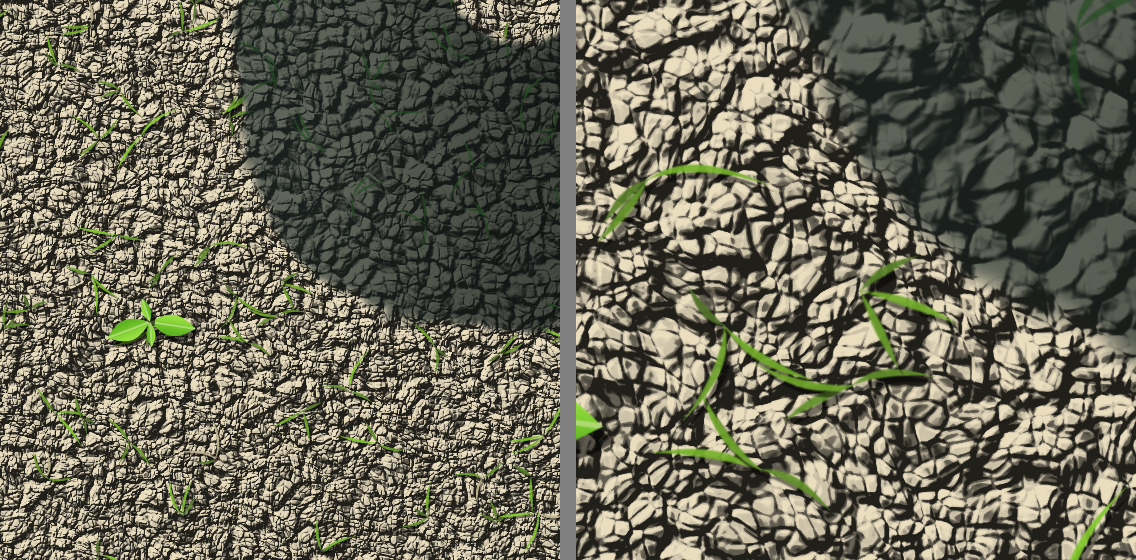
Left: the whole. Right: its middle third, enlarged.
A three.js fragment shader for this texture:

```glsl
// Crumbly dry soil in raking sunlight, a soft round shade at the upper right,
// scattered grass blades and one seedling. Clods are three layers of cellular
// noise, lit by height differences; plants are tapered, bent distance shapes.
#define CLOD_SCALE 21.0
#define CRUMB_SCALE 48.0
#define GRAIN_SCALE 105.0
#define TUFT_GRID 9.0
#define TUFT_SHARE 0.75
#define BLADE_WIDTH 0.0026
#define SOFT 0.0011
#define TO_SUN vec2(-0.6, 0.8)

varying vec2 vUv;

vec2 hash2(vec2 p) {
  vec2 q = vec2(dot(p, vec2(127.1, 311.7)), dot(p, vec2(269.5, 183.3)));
  return fract(sin(q) * 43758.5);
}

vec2 wobble(vec2 p) {
  return sin(p.yx * 37.0 + 2.0 * sin(p * 23.0)) * 0.006
       + sin(p.yx * 151.0 + 3.0 * sin(p * 83.0)) * 0.0016;
}

// Offset to one of the nine cells around a point
vec2 neighbour(float k) {
  return vec2(mod(k, 3.0), mod(floor(k / 3.0), 3.0)) - 1.0;
}

// One layer of rounded lumps: zero in the cracks, a random height on top
float lumps(vec2 p) {
  vec2 nearestId = floor(p);
  float nearest = 8.0, second = 8.0;
  for (int n = 0; n < 9; n++) {
    vec2 id = floor(p) + neighbour(float(n));
    float d = length(id + 0.1 + 0.8 * hash2(id) - p);
    second = min(second, max(nearest, d));
    if (d < nearest) nearestId = id;
    nearest = min(nearest, d);
  }
  float crown = 0.4 + 0.6 * hash2(nearestId + 31.0).x;
  return crown * smoothstep(0.0, 0.36, second - nearest);
}

float soilHeight(vec2 p, float shade) {
  p += wobble(p);
  return mix(0.42, 0.55, shade) * lumps(p * CLOD_SCALE)
       + 0.36 * lumps(p * CRUMB_SCALE + 7.3)
       + mix(0.28, 0.10, shade) * lumps(p * GRAIN_SCALE + 3.1);
}

// Round shade with a sunlit gap in the top right corner
float shadeMask(vec2 p) {
  p += wobble(p * 0.6) * 2.0;
  float disc = length(p - vec2(0.87, 0.86)) - 0.45;
  float gap = 0.13 - length((p - vec2(0.97, 1.03)) * vec2(0.85, 1.3));
  return 1.0 - smoothstep(-0.012, 0.012, max(disc, gap));
}

vec2 turn(vec2 p, float a) {
  return vec2(cos(a) * p.x + sin(a) * p.y, cos(a) * p.y - sin(a) * p.x);
}

// Coverage of a pointed leaf growing along +x and bending sideways
float leaf(vec2 p, float len, float width, float bend) {
  float t = clamp(p.x / len, 0.0, 1.0);
  float side = abs(p.y - bend * t * t * len) - width * sin(3.1416 * t);
  return 1.0 - smoothstep(-SOFT, SOFT, max(side, max(-p.x, p.x - len)));
}

vec3 soilColor(vec2 p, float shade) {
  float h = soilHeight(p, shade);
  float slope = h - soilHeight(p + TO_SUN * 0.003, shade);
  float drop = h - soilHeight(p + TO_SUN * 0.012, shade);
  float light = 1.2 * slope + 0.6 * drop + 0.6 * (h - 0.44);
  float broad = sin(p.x * 9.0 + 2.0 * sin(p.y * 7.0)) * sin(p.y * 11.0 + 1.0);
  float sunny = light + 0.03 * broad + 0.05 * (p.y - 0.5);
  vec3 lit = mix(vec3(0.13, 0.12, 0.10), vec3(0.39, 0.37, 0.32), smoothstep(-0.24, 0.0, sunny));
  lit = mix(lit, vec3(0.80, 0.76, 0.66), smoothstep(0.03, 0.22, sunny));
  lit = mix(lit, vec3(0.92, 0.87, 0.75), smoothstep(0.3, 0.55, sunny));
  vec3 dim = mix(vec3(0.09, 0.11, 0.10), vec3(0.34, 0.36, 0.32), smoothstep(-0.4, 0.4, light));
  return mix(lit, dim * (1.1 - 0.3 * smoothstep(0.5, 1.0, p.x)), shade);
}

// Three blades per tuft, some of them dry straw
vec3 addGrass(vec3 color, vec2 p, float shade) {
  for (int n = 0; n < 27; n++) {
    float b = floor(float(n) / 9.0);
    vec2 id = floor(p * TUFT_GRID) + neighbour(float(n));
    vec2 r = hash2(id + 5.0), s = hash2(id * 3.0 + b * 17.0 + 0.5);
    float grows = step(r.x, TUFT_SHARE - 0.25 * shade);
    vec2 q = p - (id + hash2(id + 60.0)) / TUFT_GRID;
    float angle = 6.28 * r.y + 2.6 * (s.x - 0.5) + b * 1.3;
    float len = 0.025 + 0.05 * s.y, bend = 1.2 * (s.x - 0.5);
    float under = leaf(turn(q + TO_SUN * 0.005, angle), len, BLADE_WIDTH, bend);
    float cover = leaf(turn(q, angle), len, BLADE_WIDTH, bend);
    vec3 green = mix(vec3(0.30, 0.42, 0.16), vec3(0.52, 0.80, 0.17), s.y);
    green = mix(green, vec3(0.74, 0.70, 0.55), step(0.93, s.x));
    green = mix(green, vec3(0.14, 0.30, 0.13), shade);
    color *= 1.0 - 0.5 * under * grows * (1.0 - shade);
    color = mix(color, green, cover * grows * mix(0.92, 0.7, shade));
  }
  return color;
}

// Two broad leaves, then two small ones
vec3 addSeedling(vec3 color, vec2 q) {
  for (int i = 0; i < 4; i++) {
    float k = float(i), tiny = step(1.5, k);
    float angle = mix(3.5 - 3.65 * k, 8.7 - 3.4 * k, tiny);
    float len = mix(0.082, 0.045, tiny), width = mix(0.019, 0.008, tiny);
    vec2 a = turn(q, angle);
    vec3 green = mix(vec3(0.36, 0.70, 0.12), vec3(0.60, 0.88, 0.26), smoothstep(-width, width, a.y));
    green = mix(green, vec3(0.77, 0.88, 0.56), 0.7 - 0.7 * smoothstep(0.0008, 0.0025, abs(a.y)));
    color *= 1.0 - 0.6 * leaf(turn(q + TO_SUN * 0.012, angle), len, width, 0.0);
    color = mix(color, green, leaf(a, len, width, 0.0));
  }
  return color;
}

void main() {
  float shade = shadeMask(vUv);
  vec3 color = addGrass(soilColor(vUv, shade), vUv, shade);
  gl_FragColor = vec4(addSeedling(color, vUv - vec2(0.268, 0.425)), 1.0);
}
```
